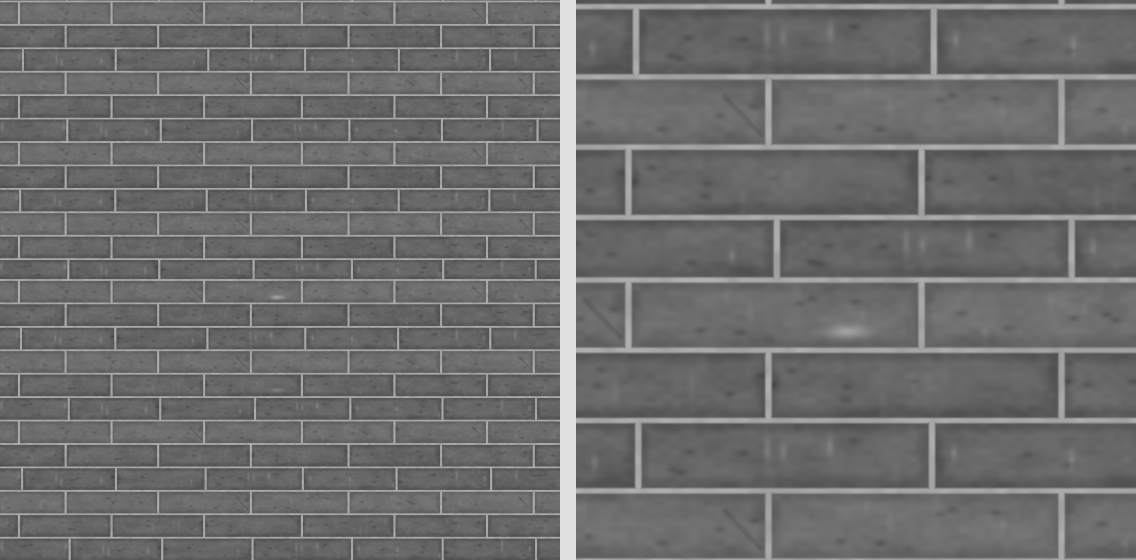
Left, the full canvas; right, a detail of the centre.
Give the GLSL for this texture, as a Shadertoy shader.

```glsl
const vec2 GRID = vec2(6.0, 24.0);           // bricks across, courses down
const vec2 JOINT = vec2(0.0019, 0.0016);     // half widths of the joints
const vec3 MORTAR = vec3(0.655);
const float LIGHT_TONE = 0.432;
const float PLAIN_TONE = 0.403;
const float ROUGH_TONE = 0.400;

float hash(vec2 p) {
    vec3 q = fract(vec3(p.xyx) * 0.1031);
    q += dot(q, q.yzx + 33.33);
    return fract((q.x + q.y) * q.z);
}

float noise(vec2 p) {
    vec2 i = floor(p), f = fract(p);
    f = f * f * (3.0 - 2.0 * f);
    return mix(mix(hash(i), hash(i + vec2(1, 0)), f.x),
               mix(hash(i + vec2(0, 1)), hash(i + vec2(1, 1)), f.x), f.y);
}

float fbm(vec2 p) {
    float sum = 0.0, gain = 0.5;
    for (int i = 0; i < 3; i++) {
        sum += gain * noise(p);
        p = p * 2.1 + 7.3;
        gain *= 0.5;
    }
    return sum / 0.875;
}

// Soft elliptical spot
float spot(vec2 p, vec2 radius) {
    p /= radius;
    return exp(-dot(p, p));
}

float segment(vec2 p, vec2 a, vec2 b) {
    vec2 ab = b - a;
    return length(p - a - ab * clamp(dot(p - a, ab) / dot(ab, ab), 0.0, 1.0));
}

// Top joint of a course; each half of the wall drifts on its own
float rowLine(float row) {
    return row + 0.0625 * (1.0 - step(12.0, mod(row, 24.0))) + 0.004 * mod(row, 12.0);
}

// Left joint of a brick; every third course is laid unevenly
float columnLine(float col, float row) {
    float k = mod(col, 6.0);
    float drift = 7.0 * step(3.0, k) - k;
    float uneven = step(1.5, mod(row, 3.0)) * (1.0 + 5.0 * hash(vec2(k, row)));
    return col + 0.203 + 0.5 * mod(row, 2.0) + (drift + uneven) / 128.0;
}

// Streaks and pits scattered over one brick
float wear(vec2 q, vec2 size, vec2 seed, float roughness) {
    float sum = 0.0;
    for (float i = 0.0; i < 5.0; i++) {
        vec2 id = seed * 7.0 + i * 3.7;
        vec2 at = size * vec2(hash(id), 0.2 + 0.6 * hash(id + 11.0));
        float streak = spot(q - at, vec2(0.0022, 0.004 + 0.005 * hash(id + 5.0)));
        sum += 0.085 * roughness * streak * step(0.45, hash(id + 19.0));
        vec2 pit = size * vec2(hash(id + 23.0), 0.25 + 0.5 * hash(id + 31.0));
        sum -= 0.065 * spot(q - pit, vec2(0.0035, 0.002));
    }
    return sum;
}

float brickTone(vec2 q, vec2 size, vec2 seed, vec2 id) {
    float light = 1.0 - step(0.5, seed.y);
    float rough = step(1.5, seed.y);
    float tone = mix(mix(PLAIN_TONE, ROUGH_TONE, rough), LIGHT_TONE, light);
    tone += 0.012 * (hash(id + 40.0) - 0.5);

    // Clouds and fine grain
    vec2 s = q + seed * 1.7 + 3.0;
    tone += 0.075 * (fbm(s * vec2(38.0, 85.0)) - 0.5);
    tone += 0.030 * (noise(s * vec2(190.0, 260.0)) - 0.5);

    // Dark uneven rim, heavier below and to the right
    vec2 nearEdge = min(q, (size - q) * 0.8);
    float edge = min(nearEdge.x, nearEdge.y) + 0.004 * (fbm(s * 110.0) - 0.5);
    tone -= mix(0.060, 0.045, light) * (1.0 - smoothstep(0.0025, 0.0095, edge));

    tone += wear(q, size, seed, mix(0.35, 1.0, rough));

    // Slanting crack near the right end of some light bricks
    float crack = segment(q, size - vec2(0.026, 0.030), size - vec2(0.005, 0.008));
    float cracked = light * (1.0 - step(0.5, abs(mod(seed.x, 3.0) - 1.0)));
    return tone - 0.05 * cracked * exp(-crack * crack / 2.5e-6);
}

void mainImage(out vec4 fragColor, in vec2 fragCoord) {
    vec2 uv = fragCoord / iResolution.xy;
    uv.y = 1.0 - uv.y;
    vec2 p = uv * GRID;

    // Find the brick and its bounds
    float row = floor(p.y);
    row -= step(p.y, rowLine(row));
    float col = floor(p.x - 0.203 - 0.5 * mod(row, 2.0));
    col += step(columnLine(col + 1.0, row), p.x) - step(p.x, columnLine(col, row));
    vec2 low = vec2(columnLine(col, row), rowLine(row));
    vec2 high = vec2(columnLine(col + 1.0, row), rowLine(row + 1.0));
    vec2 q = (p - low) / GRID, size = (high - low) / GRID;
    vec2 seed = vec2(mod(col, 6.0), mod(row, 3.0));

    float tone = brickTone(q, size, seed, vec2(col, row));

    // Pale smears down the middle of the wall
    for (float i = 0.0; i < 2.0; i++)
        tone += (0.20 - 0.09 * i) * spot(uv - vec2(0.495, 0.531 + 0.166 * i), vec2(0.012, 0.004));

    // Joints
    vec2 soft = vec2(max(0.0010, 0.6 / iResolution.y));
    vec2 cover = 1.0 - smoothstep(JOINT - soft, JOINT + soft, min(q, size - q));
    vec3 mortar = MORTAR + 0.08 * (noise(uv * 150.0) - 0.5);
    fragColor = vec4(mix(vec3(tone), mortar, max(cover.x, cover.y)), 1.0);
}
```
